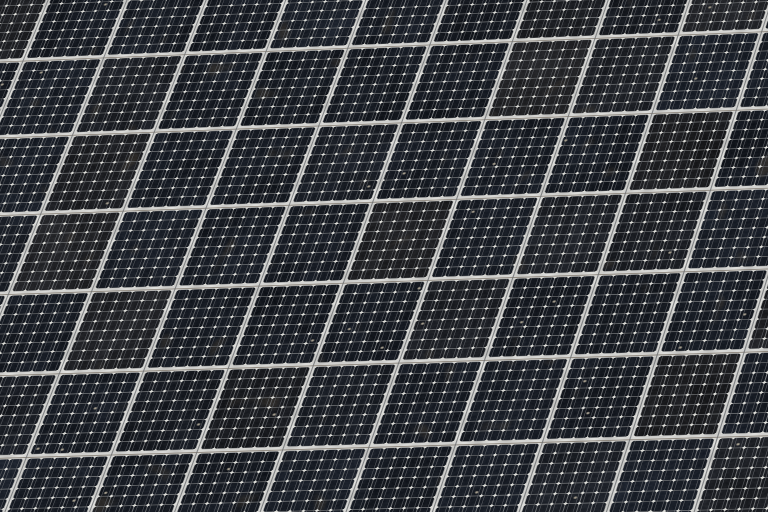
Reproduce this pattern procedurally as a Shadertoy shader.

```glsl
// A field of solar panels seen at a slant: a perspective grid of pale frames,
// each holding dark chamfered cells with thin gaps, busbars and corner diamonds.
// A 3x3 projection is inverted per pixel; hashes and gradient noise add wear.

#define ACROSS vec3(0.1575, -0.0065, -0.0021)  // projected step, one panel right
#define DOWN vec3(-0.0622, 0.1486, -0.0094)    // projected step, one panel down
#define ORIGIN vec3(0.2031, 0.1113, 1.0)       // projected corner of panel (0, 0)
#define CELLS vec2(6.0, 8.0)                   // cells per panel
#define FRAME_HALF vec2(0.029, 0.025)          // half frame width, in panels
#define GAP_HALF 0.036                         // half gap between cells, in cells
#define CORNER_CUT 0.15                        // diamond radius, in cells
#define CELL_COLOR vec3(0.088, 0.106, 0.138)
#define GAP_COLOR vec3(0.52, 0.53, 0.54)
#define FRAME_COLOR vec3(0.82, 0.82, 0.81)
#define GRIME_COLOR vec3(0.25, 0.225, 0.19)
#define WEAR 1.0

float hash(vec2 p) {
    vec3 q = fract(p.xyx * vec3(0.1031, 0.1030, 0.0973));
    q += dot(q, q.yzx + 33.33);
    return fract((q.x + q.y) * q.z);
}

vec2 gradient(vec2 p) {
    float angle = 6.2832 * hash(p);
    return vec2(cos(angle), sin(angle));
}

float gradientNoise(vec2 p) {
    vec2 i = floor(p), f = fract(p);
    vec2 s = f * f * f * (f * (f * 6.0 - 15.0) + 10.0);
    vec2 e = vec2(1.0, 0.0);
    float top = mix(dot(gradient(i), f), dot(gradient(i + e), f - e), s.x);
    float bottom = mix(dot(gradient(i + e.yx), f - e.yx),
                       dot(gradient(i + 1.0), f - 1.0), s.x);
    return mix(top, bottom, s.y);
}

// Share of a pixel covered by a band of given half width, at distance d
vec2 band(vec2 d, vec2 halfWidth, vec2 pixel) {
    vec2 lo = max(d - 0.5 * pixel, -halfWidth);
    vec2 hi = min(d + 0.5 * pixel, halfWidth);
    return clamp((hi - lo) / pixel, 0.0, 1.0);
}

float either(vec2 coverage) {
    return 1.0 - (1.0 - coverage.x) * (1.0 - coverage.y);
}

// Signed distance to the nearest integer grid line
vec2 gridOffset(vec2 p) {
    return fract(p + 0.5) - 0.5;
}

vec3 cellSurface(vec2 panelPos, vec2 panelPixel) {
    vec2 panel = floor(panelPos);
    vec2 scale = CELLS / (1.0 - 2.0 * FRAME_HALF);
    vec2 cellPos = (fract(panelPos) - FRAME_HALF) * scale;
    vec2 pixel = panelPixel * scale;
    vec2 cellId = floor(cellPos) + panel * CELLS;

    // Tint varies by panel, by cell and with a slow sheen
    float warmth = smoothstep(0.55, 1.0, hash(panel + 17.0));
    vec3 color = mix(CELL_COLOR, vec3(0.125, 0.123, 0.128), 0.8 * WEAR * warmth);
    color *= 1.0 + WEAR * (0.22 * (hash(cellId + 61.0) - 0.5)
                         + 0.20 * (hash(panel + 5.0) - 0.5)
                         + 0.25 * gradientNoise(panelPos * 1.7));

    // Grime patches and a fine dusty grain
    float patchNoise = gradientNoise(panelPos * vec2(3.1, 2.6) + 9.0);
    color = mix(color, GRIME_COLOR, 0.55 * WEAR * smoothstep(0.34, 0.58, patchNoise));
    color += 0.035 * WEAR * gradientNoise(cellPos * 3.7 + panel * 29.0);

    // Two faint busbars in each cell
    vec2 barOffset = vec2(gridOffset(2.0 * cellPos + 0.5).x * 0.5, 1.0);
    color = mix(color, vec3(0.36, 0.37, 0.39), band(barOffset, vec2(0.022), pixel).x);

    // Gaps between cells, then the pale diamonds where four corners meet
    vec2 offset = gridOffset(cellPos);
    float fade = 0.85 + 0.3 * gradientNoise(panelPos * 5.0 + 3.0);
    color = mix(color, GAP_COLOR * fade, either(band(offset, vec2(GAP_HALF), pixel)));
    float diamond = abs(offset.x) + abs(offset.y) - CORNER_CUT;
    color = mix(color, vec3(0.87, 0.87, 0.85),
                clamp(0.5 - diamond / length(pixel), 0.0, 1.0));

    // Rare bright specks
    vec2 speckPos = 0.25 + 0.5 * vec2(hash(cellId + 3.0), hash(cellId + 43.0));
    float speck = length(fract(cellPos) - speckPos) - 0.11;
    float rare = step(0.988, hash(cellId + 101.0));
    return mix(color, vec3(0.64, 0.61, 0.55),
               WEAR * rare * clamp(0.5 - speck / length(pixel), 0.0, 1.0));
}

void mainImage(out vec4 fragColor, in vec2 fragCoord) {
    // Canvas point, y downward, carried back onto the panel plane
    vec2 point = vec2(fragCoord.x, iResolution.y - fragCoord.y) / iResolution.y;
    vec3 plane = inverse(mat3(ACROSS, DOWN, ORIGIN)) * vec3(point, 1.0);
    vec2 panelPos = plane.xy / plane.z;
    vec2 dx = dFdx(panelPos), dy = dFdy(panelPos);
    vec2 pixel = sqrt(dx * dx + dy * dy);

    vec3 color = cellSurface(panelPos, pixel);

    // Frames, slightly weathered, with a seam where neighbours join
    vec2 offset = gridOffset(panelPos);
    float weather = 1.0 + 0.16 * WEAR * gradientNoise(panelPos * 6.0 + 21.0);
    color = mix(color, FRAME_COLOR * weather, either(band(offset, FRAME_HALF, pixel)));
    vec2 seam = band(offset - vec2(0.0, 0.012), vec2(0.007, 0.005), pixel);
    color = mix(color, vec3(0.43, 0.39, 0.34), 0.75 * seam.y);
    color = mix(color, vec3(0.42, 0.43, 0.44), 0.8 * seam.x);

    fragColor = vec4(clamp(color, 0.0, 1.0), 1.0);
}
```
